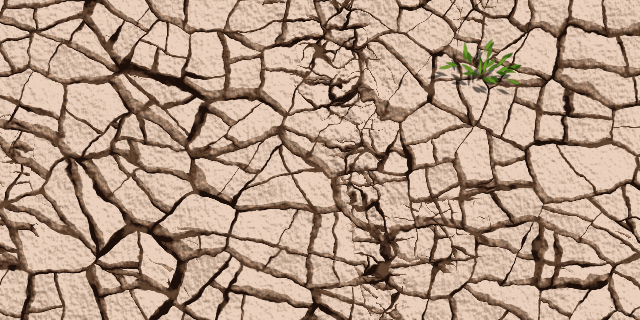
This texture is drawn by a WebGL 2 fragment shader. Its source:

```glsl
#version 300 es
precision highp float;
uniform vec2 u_resolution;
out vec4 fragColor;

struct Plate { float crack; float ledge; vec2 id; };

vec2 hash2(vec2 p) {
  vec3 q = fract(vec3(p.xyx) * vec3(0.1031, 0.1030, 0.0973));
  q += dot(q, q.yzx + 33.33);
  return fract((q.xx + q.yz) * q.zy);
}

float noise(vec2 p) {
  vec2 i = floor(p), f = fract(p);
  f = f * f * (3.0 - 2.0 * f);
  float low = mix(hash2(i).x, hash2(i + vec2(1, 0)).x, f.x);
  float high = mix(hash2(i + vec2(0, 1)).x, hash2(i + vec2(1, 1)).x, f.x);
  return mix(low, high, f.y);
}

float fbm(vec2 p) {
  float sum = 0.0, amp = 0.5;
  for (int i = 0; i < 4; i++) {
    sum += amp * noise(p);
    p = mat2(1.6, 1.2, -1.2, 1.6) * p + 7.3;
    amp *= 0.5;
  }
  return sum / 0.9375;
}

vec2 warp(vec2 p) { return vec2(fbm(p), fbm(p + 31.7)) - 0.5; }

// Edges facing down and left show a side wall, so their top is set back.
void addEdge(inout Plate s, float d, vec2 dir, float wall) {
  s.crack = min(s.crack, d);
  s.ledge = min(s.ledge, d - wall * max(0.0, dot(dir, vec2(-0.35, -0.94))));
}

vec2 seed(vec2 cell) { return cell + 0.5 + 0.75 * (hash2(cell + 50.0) - 0.5); }

// Voronoi slabs, each broken again by two crossing cracks of varied width.
Plate plates(vec2 p, float wall, float gap) {
  vec2 id = vec2(0), toNear = vec2(9);
  for (int k = 0; k < 9; k++) {
    vec2 c = floor(p) + vec2(k % 3 - 1, k / 3 - 1);
    vec2 r = seed(c) - p;
    if (dot(r, r) < dot(toNear, toNear)) { toNear = r; id = c; }
  }
  Plate s = Plate(9.0, 9.0, id);
  for (int k = 0; k < 25; k++) {
    if (k == 12) continue;
    vec2 other = id + vec2(k % 5 - 2, k / 5 - 2);
    vec2 r = seed(other) - p, dir = normalize(r - toNear);
    vec2 h = hash2(id + other + 210.0);
    addEdge(s, dot(0.5 * (toNear + r), dir) - gap * (0.3 + 1.5 * h.x * h.x), dir, wall * (0.4 + 1.3 * h.y));
  }
  float angle = 1.1 * (hash2(id + 90.0).x - 0.5) + 1.5708 * step(0.5, hash2(id + 90.0).y);
  for (int k = 0; k < 2; k++) {
    vec2 h = hash2(s.id + 130.0);
    if (k == 1 && h.y < 0.15) break;
    vec2 n = vec2(cos(angle), sin(angle));
    float d = -dot(toNear, n) - 0.3 * (h.x - 0.5);
    addEdge(s, abs(d) - gap * (0.15 + 0.8 * h.y * h.y), -sign(d) * n, wall * (0.25 + h.x));
    s.id += sign(d) * vec2(0.37, 0.21);
    angle += 1.5708 + 0.5 * (h.x - 0.5);
  }
  return s;
}

// Tuft of pointed leaves: x is coverage, y is tone.
vec2 leaves(vec2 p, float px) {
  vec2 result = vec2(0);
  for (int i = 0; i < 34; i++) {
    vec2 h = hash2(vec2(i, 71)), g = hash2(vec2(i, 113));
    float a = mix(-0.1, 2.9, h.x);
    vec2 q = p - vec2(cos(a), sin(a)) * 0.11 * h.y;
    a += 1.4 * (g.x - 0.5);
    vec2 axis = vec2(cos(a), sin(a));
    float along = dot(q, axis) / (0.025 + 0.025 * g.y);
    float across = abs(dot(q, vec2(-axis.y, axis.x)));
    float width = 0.005 * sin(3.1416 * clamp(along, 0.0, 1.0));
    float cover = smoothstep(px, -px, across - width) * step(0.0, along) * step(along, 1.0);
    result = mix(result, vec2(1.0, g.y), cover);
  }
  return result;
}

void main() {
  vec2 p = gl_FragCoord.xy / u_resolution.y;
  float px = 1.0 / u_resolution.y;

  // Bent plate layout with a crumbly band near the middle
  float rubble = smoothstep(0.2, 0.06, abs(p.x - 1.1 + 0.25 * (p.y - 0.5) + 0.25 * (noise(p * 4.0) - 0.5)));
  vec2 q = p + 0.2 * warp(p * 1.8) + (0.025 + 0.025 * rubble) * warp(p * 18.0) + 0.008 * warp(p * 50.0);
  q = mat2(0.97, 0.2, -0.24, 0.98) * q * vec2(4.5, 5.6);
  float crevice = smoothstep(0.06, 0.0, abs(noise(p * 1.9 + 4.0) - 0.5));
  float wall = 0.05 + 0.09 * noise(p * 7.0 + 9.0) + 0.04 * crevice;
  float gap = 0.004 + 0.034 * noise(p * 10.0) + 0.03 * crevice;
  Plate plate = plates(q, wall, gap);

  // Smaller fragments in the crumbly band and in scattered patches
  float broken = max(rubble, 0.9 * smoothstep(0.5, 0.75, noise(p * 3.5 + 6.0)));
  Plate bits = plates(q * 1.9 + 9.0, wall * 1.1, gap * 1.2);
  float closed = 0.12 * (1.0 - broken) + 0.07 * (noise(p * 13.0 + 5.0) - 0.4);
  plate.crack = min(plate.crack, bits.crack / 1.9 + closed);
  plate.ledge = min(plate.ledge, bits.ledge / 1.9 + closed);
  float aa = 3.0 * px;

  // Sunlit tops with fine embossed grain
  float grain = fbm(p * 105.0) - fbm(p * 105.0 + vec2(0.4, 0.7));
  float coarse = fbm(p * 30.0) - fbm(p * 30.0 + vec2(0.3, 0.5));
  float light = 0.76 + 0.45 * (hash2(plate.id * 9.0).x - 0.5) + 0.7 * (fbm(p * 15.0) - 0.5);
  light += (1.7 + rubble) * grain + (0.5 + 1.8 * rubble) * coarse;
  vec3 top = mix(vec3(0.73, 0.62, 0.54), vec3(0.92, 0.82, 0.74), smoothstep(-0.1, 1.0, light));
  top *= 1.0 + 0.4 * min(light, 0.0);

  // Lit side walls above dark, shadowed cracks
  float rise = plate.crack / wall + 0.9 * (fbm(p * 45.0) - 0.5);
  vec3 side = mix(vec3(0.32, 0.21, 0.14), vec3(0.61, 0.49, 0.40), smoothstep(0.0, 0.6, rise));
  side *= 1.0 + 0.8 * grain;
  vec3 dirt = mix(vec3(0.11, 0.055, 0.035), vec3(0.38, 0.27, 0.19), smoothstep(0.42, 0.68, fbm(p * 25.0)));
  vec3 color = mix(dirt, side, smoothstep(-aa, aa, plate.crack));
  color = mix(color, top, smoothstep(-aa, aa, plate.ledge));

  // Small plant and its shadow
  vec2 root = p - vec2(1.5, 0.76);
  color *= 1.0 - 0.55 * leaves(root + vec2(0.035, 0.03), px).x;
  vec2 leaf = leaves(root, px);
  color = mix(color, mix(vec3(0.16, 0.30, 0.05), vec3(0.46, 0.66, 0.16), leaf.y), leaf.x);

  fragColor = vec4(color, 1.0);
}
```
